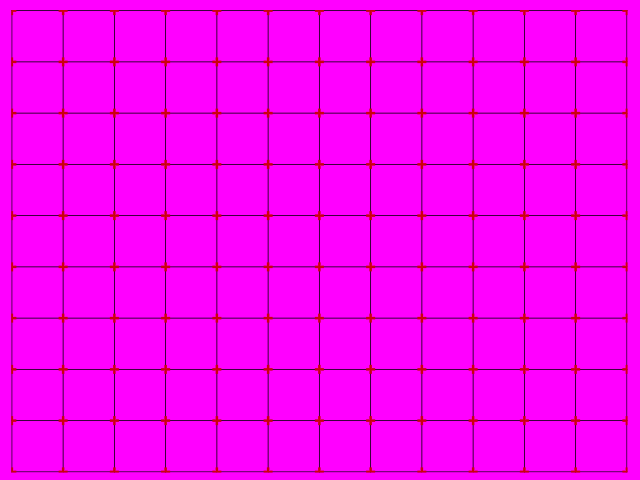
Give the GLSL for this pattern, as a WebGL 1 fragment shader.

```glsl
precision highp float;
// A 12 by 9 grid of thin black lines on magenta, with a small red plus sign
// at every crossing. Each bar is box filtered over one pixel, and everything
// is clipped to the outer frame so that the border signs lose their outer arms.

uniform vec2 u_resolution;

// Lengths are fractions of the canvas height.
const float UNIT = 1.0 / 384.0;
const float PITCH = 41.0 * UNIT;
const vec2 CELLS = vec2(12.0, 9.0);
const vec2 GRID_ORIGIN = vec2(9.5, 6.5) * UNIT;
const float LINE_HALF = 0.31 * UNIT;
const float ARM_HALF_WIDTH = 1.0 * UNIT;
const float ARM_LENGTH = 3.6 * UNIT;
const float FRAME_MARGIN = 0.5 * UNIT;

const vec3 BACKGROUND = vec3(1.0, 0.0, 1.0);
const vec3 LINE_COLOR = vec3(0.0);
const vec3 PLUS_COLOR = vec3(0.8, 0.0, 0.05);

// Share of a pixel-wide window, centred at d, that lies within [-h, h].
float coverage(float d, float h, float pixel) {
  float upper = clamp(d + 0.5 * pixel, -h, h);
  float lower = clamp(d - 0.5 * pixel, -h, h);
  return (upper - lower) / pixel;
}

float boxCoverage(vec2 d, vec2 h, float pixel) {
  return coverage(d.x, h.x, pixel) * coverage(d.y, h.y, pixel);
}

// Offset to the nearest grid crossing, without repeats past the border.
vec2 nearestCrossing(vec2 p, float pitch, vec2 cells) {
  vec2 index = clamp(floor(p / pitch + 0.5), vec2(0.0), cells);
  return p - index * pitch;
}

float gridLines(vec2 d, float halfWidth, float pixel) {
  return max(coverage(d.x, halfWidth, pixel), coverage(d.y, halfWidth, pixel));
}

float plusSign(vec2 d, float armLength, float halfWidth, float pixel) {
  vec2 arm = vec2(armLength, halfWidth);
  return max(boxCoverage(d, arm, pixel), boxCoverage(d, arm.yx, pixel));
}

void main() {
  float pixel = 1.0 / u_resolution.y;
  vec2 p = gl_FragCoord.xy * pixel - GRID_ORIGIN;
  vec2 d = nearestCrossing(p, PITCH, CELLS);

  // Frame that trims lines and signs
  vec2 halfFrame = 0.5 * PITCH * CELLS;
  float frame = boxCoverage(p - halfFrame, halfFrame + FRAME_MARGIN, pixel);

  // Lines first, plus signs on top
  float lines = gridLines(d, LINE_HALF, pixel) * frame;
  float signs = plusSign(d, ARM_LENGTH, ARM_HALF_WIDTH, pixel) * frame;
  vec3 color = mix(BACKGROUND, LINE_COLOR, lines);
  color = mix(color, PLUS_COLOR, signs);

  gl_FragColor = vec4(color, 1.0);
}
```
